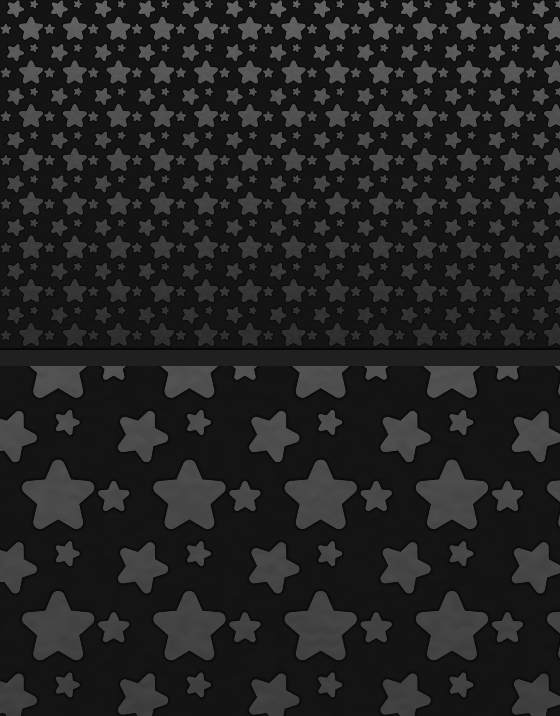
Top: the whole. Bottom: its middle third, enlarged.
Write a Shadertoy shader that draws this pattern.

```glsl
const float ROWS = 8.0;              // repeats down; columns follow the aspect
const float TIP_ROUNDING = 0.18;     // share of the star radius
const float INNER_RATIO = 0.46;
const float OUTLINE_WIDTH = 0.022;   // in cells
const float OUTLINE_DARKNESS = 0.5;
const float GRAIN_STRENGTH = 0.03;
const float BASE_STRIP = 0.0065;     // share of the canvas height
const vec3 BACKGROUND = vec3(0.078);
const vec3 STRIP_COLOR = vec3(0.035, 0.02, 0.03);
const vec3 STAR_TOP = vec3(0.385);
const vec3 STAR_BOTTOM = vec3(0.175);

// Centre x, centre y, radius (in cells), clockwise tilt
const vec4 STARS[4] = vec4[4](
    vec4(0.710, 0.333, 0.287, 0.00),
    vec4(0.345, 0.800, 0.204, 0.40),
    vec4(0.133, 0.333, 0.124, 0.00),
    vec4(0.775, 0.903, 0.099, 0.30)
);

float hash(vec2 p) {
    vec3 q = fract(p.xyx * 0.1031);
    q += dot(q, q.yzx + 33.33);
    return fract((q.x + q.y) * q.z);
}

float valueNoise(vec2 p) {
    vec2 i = floor(p);
    vec2 f = fract(p);
    f = f * f * (3.0 - 2.0 * f);
    float low = mix(hash(i), hash(i + vec2(1, 0)), f.x);
    float high = mix(hash(i + vec2(0, 1)), hash(i + vec2(1, 1)), f.x);
    return mix(low, high, f.y);
}

vec2 rotate(vec2 p, float angle) {
    float c = cos(angle), s = sin(angle);
    return vec2(c * p.x - s * p.y, s * p.x + c * p.y);
}

// Signed distance to a sharp five-pointed star, folded to one half arm
float starDistance(vec2 p, float radius) {
    const vec2 k1 = vec2(0.80902, -0.58779);
    const vec2 k2 = vec2(-k1.x, k1.y);
    p.x = abs(p.x);
    p -= 2.0 * max(dot(k1, p), 0.0) * k1;
    p -= 2.0 * max(dot(k2, p), 0.0) * k2;
    p.x = abs(p.x);
    p.y -= radius;
    vec2 edge = INNER_RATIO * vec2(-k1.y, k1.x) - vec2(0, 1);
    float t = clamp(dot(p, edge) / dot(edge, edge), 0.0, radius);
    return length(p - edge * t) * sign(p.y * edge.x - p.x * edge.y);
}

float plumpStar(vec2 p, float radius) {
    float rounding = radius * TIP_ROUNDING;
    return starDistance(p, radius - rounding) - rounding;
}

// Nearest star, each one wrapped around its own centre
float starField(vec2 cell) {
    float d = 1.0;
    for (int i = 0; i < 4; i++) {
        vec4 star = STARS[i];
        vec2 p = fract(cell - star.xy + 0.5) - 0.5;
        d = min(d, plumpStar(rotate(p, star.w), star.z));
    }
    return d;
}

void mainImage(out vec4 fragColor, in vec2 fragCoord) {
    float height = fragCoord.y / iResolution.y;
    vec2 cell = fragCoord / iResolution.y * ROWS;
    float pixel = ROWS / iResolution.y;
    float d = starField(cell);

    // Dark rim around each star
    float rim = 1.0 - smoothstep(0.0, OUTLINE_WIDTH + pixel, d);
    vec3 color = BACKGROUND * (1.0 - OUTLINE_DARKNESS * rim);

    // Stars fade from light at the top to dark at the bottom
    float fill = 1.0 - smoothstep(-0.5 * pixel, 0.5 * pixel, d);
    color = mix(color, mix(STAR_BOTTOM, STAR_TOP, height), fill);

    // Fine wavy horizontal grain
    float wave = 0.3 * sin(cell.x * 40.0);
    float grain = valueNoise(vec2(cell.x * 12.0, cell.y * 22.0 + wave)) - 0.5;
    color += grain * GRAIN_STRENGTH * mix(0.25, 1.0, fill);

    // Near-black strip along the base
    float strip = 1.0 - smoothstep(-0.5, 0.5, (height - BASE_STRIP) * iResolution.y);
    color = mix(color, STRIP_COLOR, strip);

    fragColor = vec4(color, 1.0);
}
```
